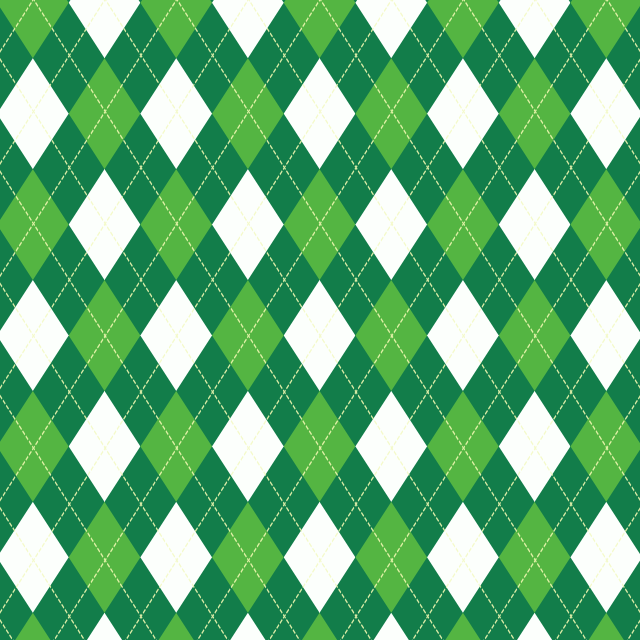
This pattern is drawn by a three.js fragment shader. Its source:

```glsl
varying vec2 vUv;

const vec3 DARK_GREEN = vec3(0.07, 0.49, 0.29);
const vec3 LEAF_GREEN = vec3(0.33, 0.71, 0.26);
const vec3 WHITE = vec3(0.99, 1.0, 0.99);
const vec3 THREAD = vec3(0.94, 0.97, 0.69);

const vec2 DIAMOND_CENTER = vec2(0.4993, 0.4758);
const vec2 DIAMOND_PITCH = vec2(0.112, 0.1733);
const vec2 SEAM_CENTER = vec2(0.5003, 0.4752);
const vec2 SEAM_PITCH = vec2(0.112, 0.1753);

const float SEAM_WIDTH = 0.0021;
const float DASHES_PER_SIDE = 11.0;
const float DASH_FILL = 0.72;
const float SOFTNESS = 0.001;

// Coverage of a shape from its signed distance, negative inside
float coverage(float dist, float softness) {
  return 1.0 - smoothstep(-softness, softness, dist);
}

float distanceToInteger(float x) {
  return abs(fract(x + 0.5) - 0.5);
}

// Signed distance to the diamond that fills one cell
float diamondDistance(vec2 cell, vec2 pitch) {
  return (abs(cell.x) + abs(cell.y) - 0.5) / length(1.0 / pitch);
}

// Dashed threads at whole values of across, running in the direction of along
float dashedSeam(float across, float along, vec2 pitch, float softness) {
  float lineDist = distanceToInteger(across) / length(1.0 / pitch) - 0.5 * SEAM_WIDTH;
  float dashLength = 0.5 * length(pitch) / DASHES_PER_SIDE;
  float dashDist = (distanceToInteger(along * DASHES_PER_SIDE) - 0.5 * DASH_FILL) * dashLength;
  return coverage(lineDist, softness) * coverage(dashDist, softness);
}

void main() {
  // Diamonds alternate between white and leaf green like a checkerboard
  vec2 grid = (vUv - DIAMOND_CENTER) / DIAMOND_PITCH;
  vec2 id = floor(grid + 0.5);
  float isGreen = mod(id.x + id.y, 2.0);
  float diamond = coverage(diamondDistance(grid - id, DIAMOND_PITCH), SOFTNESS);
  vec3 color = mix(DARK_GREEN, mix(WHITE, LEAF_GREEN, isGreen), diamond);

  // Two families of diagonal stitching, fainter over white
  vec2 seam = (vUv - SEAM_CENTER) / SEAM_PITCH;
  float rising = seam.x - seam.y;
  float falling = seam.x + seam.y;
  float stitch = max(dashedSeam(rising, falling, SEAM_PITCH, SOFTNESS),
                     dashedSeam(falling, rising, SEAM_PITCH, SOFTNESS));
  float strength = mix(0.9, 0.65, diamond * (1.0 - isGreen));
  color = mix(color, THREAD, stitch * strength);

  gl_FragColor = vec4(color, 1.0);
}
```
